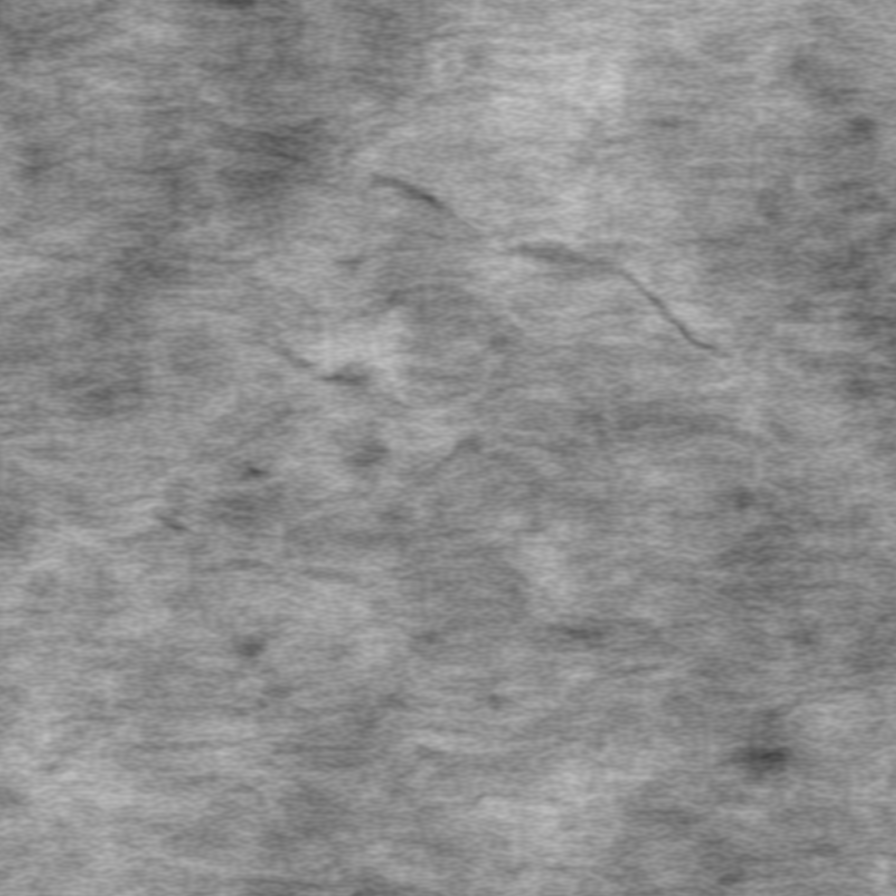
This texture is drawn by a WebGL 2 fragment shader. Its source:

```glsl
#version 300 es
precision highp float;

uniform vec2 u_resolution;
out vec4 fragColor;

const float BASE_GRAY = 0.553;
const float CLOUD_FREQ = 4.5;      // broad mottling
const float CLOUD_GAIN = 0.125;
const int CLOUD_OCTAVES = 4;
const vec2 STREAK_FREQ = vec2(24.0, 95.0);
const float STREAK_GAIN = 0.085;
const vec2 GRAIN_FREQ = vec2(95.0, 210.0);
const float GRAIN_GAIN = 0.075;
const float SPOT_CELLS = 7.0;
const float SPOT_CHANCE = 0.5;
const float SPOT_DEPTH = 0.15;
const float VEIN_DEPTH = 0.16;
const float GLOW_GAIN = 0.105;

vec2 hash2(vec2 p) {
    vec3 q = fract(p.xyx * vec3(0.1031, 0.1030, 0.0973));
    q += dot(q, q.yzx + 33.33);
    return fract((q.xx + q.yz) * q.zy);
}

float cornerGradient(vec2 cell, vec2 offset) {
    float angle = 6.2832 * hash2(cell).x;
    return dot(vec2(cos(angle), sin(angle)), offset);
}

float gradientNoise(vec2 p) {
    vec2 i = floor(p), f = p - i;
    vec2 u = f * f * f * (f * (f * 6.0 - 15.0) + 10.0);
    vec2 e = vec2(1.0, 0.0);
    float low = mix(cornerGradient(i, f), cornerGradient(i + e, f - e), u.x);
    float high = mix(cornerGradient(i + e.yx, f - e.yx),
                     cornerGradient(i + 1.0, f - 1.0), u.x);
    return mix(low, high, u.y);
}

// Mottling that stretches sideways in the finer octaves
float clouds(vec2 p) {
    float sum = 0.0, gain = 1.0;
    vec2 freq = vec2(CLOUD_FREQ);
    for (int i = 0; i < CLOUD_OCTAVES; i++) {
        sum += gain * gradientNoise(p * freq + 17.3 * float(i));
        freq *= vec2(1.9, 2.25);
        gain *= 0.8;
    }
    return sum;
}

// Soft oval smudges, one possible per cell
float spots(vec2 p) {
    vec2 g = p * SPOT_CELLS, home = floor(g);
    float shade = 0.0;
    for (int y = -1; y <= 1; y++) {
        for (int x = -1; x <= 1; x++) {
            vec2 cell = home + vec2(x, y);
            vec2 place = hash2(cell + 41.0), kind = hash2(cell + 87.0);
            vec2 size = mix(vec2(0.10, 0.045), vec2(0.24, 0.17), kind.y * kind.y);
            vec2 d = (g - cell - place) / size;
            float present = step(kind.x, SPOT_CHANCE);
            shade += present * mix(0.4, 1.0, place.x) * exp(-dot(d, d));
        }
    }
    return min(shade, 1.2);
}

// Ragged stroke between two ends; returns (dark core, pale upper rim)
vec2 vein(vec2 p, vec2 a, vec2 b, float width) {
    vec2 pa = p - a, ba = b - a;
    float t = clamp(dot(pa, ba) / dot(ba, ba), 0.0, 1.0);
    vec2 d = (pa - ba * t) / width;
    float taper = smoothstep(0.0, 0.12, t) * smoothstep(1.0, 0.85, t);
    float broken = smoothstep(-0.22, 0.2, gradientNoise(p * vec2(13.0, 17.0) + 5.7));
    vec2 rim = d - vec2(0.3, 1.7);
    return taper * broken * vec2(exp(-dot(d, d)), exp(-dot(rim, rim)));
}

void main() {
    vec2 p = gl_FragCoord.xy / min(u_resolution.x, u_resolution.y);
    vec2 wobble = vec2(gradientNoise(p * 9.0 + 3.1), gradientNoise(p * 9.0 + 29.4));
    vec2 ripple = vec2(gradientNoise(p * vec2(28.0, 45.0) + 8.2),
                       gradientNoise(p * vec2(28.0, 45.0) + 61.7));

    // Broad lighting: pale diagonal band, dim right side and upper left
    float gray = BASE_GRAY;
    vec2 q = p + 0.08 * wobble;
    float across = (q.x - 0.62 - 0.18 * (q.y - 0.6)) / 0.17;
    gray += GLOW_GAIN * exp(-across * across) * smoothstep(0.3, 0.95, q.y);
    gray -= 0.045 * smoothstep(0.72, 1.0, q.x);
    gray -= 0.05 * smoothstep(0.5, 0.0, distance(q, vec2(0.15, 0.95)));
    gray += 0.025 * smoothstep(0.35, 0.0, distance(q, vec2(0.05, 0.3)));

    // Surface texture
    gray += CLOUD_GAIN * clouds(p + 0.02 * wobble);
    gray += STREAK_GAIN * gradientNoise(p * STREAK_FREQ + 2.0 * wobble);
    gray += GRAIN_GAIN * gradientNoise(p * GRAIN_FREQ + 11.9);

    // Smudges and slanting veins
    gray -= SPOT_DEPTH * spots(p + 0.018 * wobble + 0.014 * ripple);
    vec2 v = p + 0.07 * wobble + 0.014 * ripple;
    vec2 veins = vein(v, vec2(0.32, 0.85), vec2(0.82, 0.62), 0.012);
    veins += vein(v, vec2(0.27, 0.64), vec2(0.58, 0.46), 0.015);
    veins += 0.8 * vein(p + 0.012 * wobble, vec2(0.06, 0.49), vec2(0.23, 0.39), 0.005);
    gray += VEIN_DEPTH * (0.3 * veins.y - veins.x);

    fragColor = vec4(vec3(clamp(gray, 0.0, 1.0)), 1.0);
}
```
